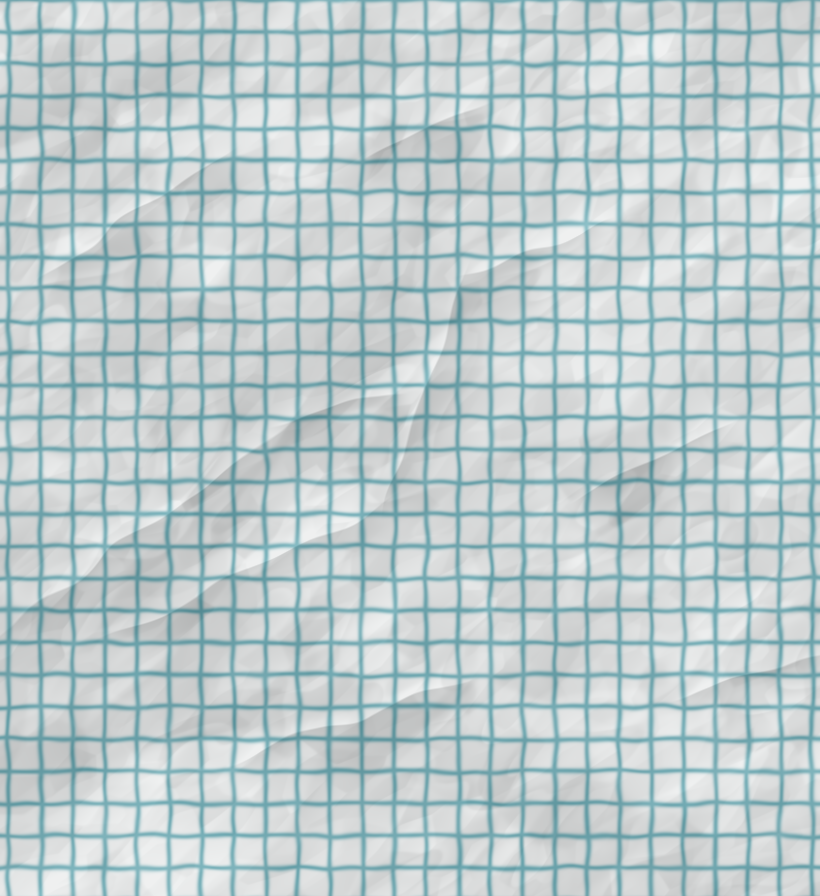
This texture is drawn by a Shadertoy shader. Its source:

```glsl
// Crumpled white graph paper ruled with a slightly wobbly teal square grid.

vec2 hash2(vec2 p) {
    vec2 k = vec2(dot(p, vec2(127.1, 311.7)), dot(p, vec2(269.5, 183.3)));
    return fract(sin(k) * 43758.545);
}

// Gradient noise, roughly -0.7 to 0.7
float gradientNoise(vec2 p) {
    vec2 i = floor(p), f = fract(p);
    vec2 u = f * f * f * (f * (f * 6.0 - 15.0) + 10.0);
    vec2 e = vec2(0.0, 1.0);
    float a = dot(hash2(i) * 2.0 - 1.0, f);
    float b = dot(hash2(i + e.yx) * 2.0 - 1.0, f - e.yx);
    float c = dot(hash2(i + e.xy) * 2.0 - 1.0, f - e.xy);
    float d = dot(hash2(i + e.yy) * 2.0 - 1.0, f - e.yy);
    return mix(mix(a, b, u.x), mix(c, d, u.x), u.y);
}

// Tilted flat facets: soft-edged Voronoi cells, each with its own slope
float facets(vec2 p) {
    vec2 cell = floor(p);
    float total = 0.0, weights = 1e-20;
    for (int y = -1; y <= 1; y++)
    for (int x = -1; x <= 1; x++) {
        vec2 id = cell + vec2(x, y);
        vec2 r = id + hash2(id) - p;
        vec2 tilt = hash2(id + 37.0) - 0.5;
        float w = exp(-38.0 * length(r));
        total += w * (tilt.x + dot(r, tilt.yx) * 1.3);
        weights += w;
    }
    return total / weights;
}

// Long folds as start and end points; the shaded side is on the right
const vec4 FOLDS[10] = vec4[10](
    vec4(0.00, 0.29, 0.32, 0.525), vec4(0.31, 0.525, 0.45, 0.565),
    vec4(0.12, 0.29, 0.43, 0.44), vec4(0.43, 0.44, 0.52, 0.695),
    vec4(0.52, 0.695, 0.68, 0.75), vec4(0.65, 0.445, 0.81, 0.53),
    vec4(0.05, 0.69, 0.25, 0.83), vec4(0.26, 0.15, 0.52, 0.24),
    vec4(0.75, 0.22, 0.92, 0.27), vec4(0.41, 0.82, 0.54, 0.89));

float foldShade(vec2 p) {
    float shade = 0.0;
    for (int i = 0; i < 10; i++) {
        vec2 a = FOLDS[i].xy, d = FOLDS[i].zw - a, r = p - a;
        float t = dot(r, d) / dot(d, d);
        float s = (d.x * r.y - d.y * r.x) / length(d);
        float span = smoothstep(-0.1, 0.15, t) * smoothstep(1.1, 0.85, t);
        float side = smoothstep(-0.0015, 0.0015, s);
        shade += span * mix(-0.085 * exp(s / 0.04), 0.06 * exp(-s / 0.016), side);
    }
    return shade;
}

float paperShade(vec2 p) {
    // Stretch the crumple along the rising diagonal
    vec2 q = vec2(dot(p, vec2(0.78, 0.62)), 2.1 * dot(p, vec2(-0.62, 0.78)));
    q += 0.04 * vec2(gradientNoise(p * 7.0), gradientNoise(p * 7.0 + 31.0));
    float shade = 0.05 * gradientNoise(q * 3.0 + 4.0);

    float scale = 3.5, strength = 0.052;
    for (int i = 0; i < 4; i++) {
        shade += strength * facets(q * scale + float(i) * 17.3);
        scale *= 1.75;
        strength *= 0.92;
    }

    // Fine creases: bright on one side, dark on the other
    for (int i = 0; i < 3; i++) {
        float n = gradientNoise(q * (5.0 + 3.5 * float(i)) + float(i) * 9.7);
        float patches = smoothstep(-0.1, 0.35, gradientNoise(p * 6.0 + float(i) * 5.1));
        shade += 1.4 * n * exp(-abs(n) * 22.0) * patches;
    }

    vec2 bend = vec2(gradientNoise(p * 14.0), gradientNoise(p * 14.0 + 50.0));
    return shade + foldShade(p + 0.018 * bend);
}

void mainImage(out vec4 fragColor, in vec2 fragCoord) {
    vec2 p = fragCoord / iResolution.y;
    float shade = paperShade(p);
    vec3 color = vec3(0.852, 0.858, 0.858) + clamp(shade, -0.16, 0.085);

    // Square ruling, 27.87 cells per canvas height, jogging over the crumples
    vec2 wobble = vec2(gradientNoise(p * 26.0 + 3.0), gradientNoise(p * 26.0 + 70.0));
    vec2 g = p * 27.87 - vec2(0.265, 0.88) + 0.13 * wobble;
    vec2 d = abs(fract(g + 0.5) - 0.5);

    // Soft ink strokes with a slightly uneven width and density
    float width = 0.058 + 0.012 * gradientNoise(p * 40.0);
    vec2 stroke = exp(-d * d / (2.0 * width * width));
    float ink = 1.0 - (1.0 - stroke.x) * (1.0 - stroke.y);
    ink *= 0.94 + 0.16 * gradientNoise(p * 18.0 + 11.0);
    color = mix(color, vec3(0.41, 0.635, 0.67) + 0.7 * shade, clamp(ink, 0.0, 1.0));

    fragColor = vec4(color, 1.0);
}
```
